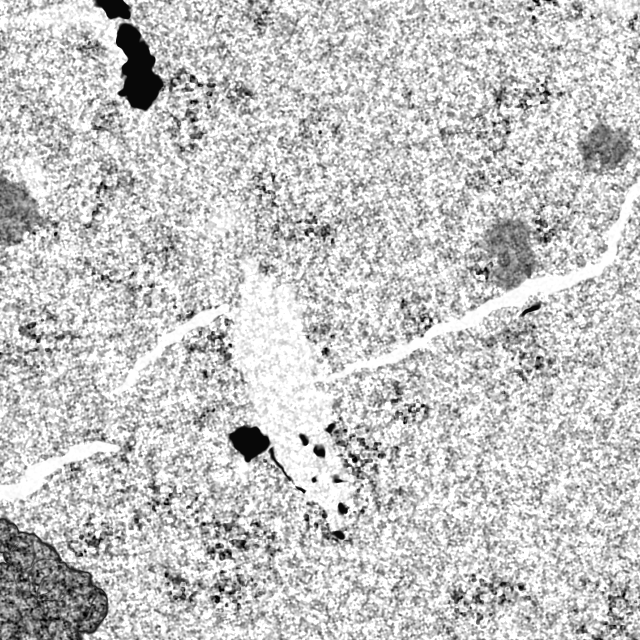
This texture is drawn by a three.js fragment shader. Its source:

```glsl
// Grey micrograph of a grainy mineral: pale speckled host with a bright ragged
// inclusion, branching veins, grey patches, smudges and black pits.
// Warped distance functions are layered over two rotated layers of value noise.
varying vec2 vUv;

const float HOST_TONE = 0.825;
const float BRIGHT_TONE = 0.97;
const float PATCH_TONE = 0.52;
const float SMUDGE_TONE = 0.36;
const float PIT_TONE = 0.03;
const float GRAIN_FREQ = 260.0;
const float GRAIN_GAIN = 0.52;
const float EDGE = 0.0025;
const float WARP = 0.034;
const float RAGGED = 0.016;
const int SMUDGES = 20;
const int PITS = 9;
const int LOBES = 6;

float hash(vec2 p) {
  return fract(sin(dot(p, vec2(127.1, 311.7))) * 43758.5453);
}
float noise(vec2 p) {
  vec2 i = floor(p), f = fract(p);
  f = f * f * (3.0 - 2.0 * f);
  return mix(mix(hash(i), hash(i + vec2(1.0, 0.0)), f.x),
             mix(hash(i + vec2(0.0, 1.0)), hash(i + 1.0), f.x), f.y);
}
float fbm(vec2 p) {
  float sum = 0.0, amp = 0.533;
  for (int i = 0; i < 4; i++) {
    sum += amp * noise(p);
    p = mat2(1.6, 1.2, -1.2, 1.6) * p + 7.3;
    amp *= 0.5;
  }
  return sum;
}
// Distance to a tapered stroke; each end holds a point and a radius
float strand(vec2 p, vec3 a, vec3 b) {
  vec2 d = b.xy - a.xy;
  float h = clamp(dot(p - a.xy, d) / dot(d, d), 0.0, 1.0);
  return length(p - a.xy - d * h) - mix(a.z, b.z, h);
}
// Rough distance to an ellipse (centre, radii) turned by an angle
float blob(vec2 p, vec4 e, float angle) {
  vec2 d = p - e.xy, axis = vec2(cos(angle), sin(angle));
  vec2 q = vec2(dot(d, axis), dot(d, vec2(-axis.y, axis.x)));
  return (length(q / e.zw) - 1.0) * min(e.z, e.w);
}
float fill(float d, float soft) {
  return 1.0 - smoothstep(-soft, soft, d);
}

void main() {
  vec2 uv = vUv;
  vec2 p = uv + WARP * (vec2(fbm(uv * 22.0), fbm(uv * 22.0 + 31.0)) - 0.5);
  vec2 r = p + RAGGED * (vec2(noise(uv * 75.0), noise(uv * 75.0 + 19.0)) - 0.5);

  // Sharpened grain and host
  vec2 g = mat2(0.86, 0.5, -0.5, 0.86) * uv * GRAIN_FREQ;
  vec2 g2 = mat2(0.4, -0.92, 0.92, 0.4) * uv * GRAIN_FREQ * 1.13;
  float grain = GRAIN_GAIN * (noise(g) + noise(g2 + 90.0) - 0.65 - 0.7 * noise(g * 0.4 + 50.0));
  float fleck = smoothstep(0.45, 0.75, noise(uv * 150.0 + 11.0));
  float tone = HOST_TONE + grain + 0.06 * (fbm(uv * 7.0) - 0.5);

  // Bright inclusion and veins
  vec3 top = vec3(0.415, 0.5, 0.052), waist = vec3(0.455, 0.35, 0.066), foot = vec3(0.505, 0.25, 0.034);
  float body = min(strand(r, vec3(0.385, 0.59, 0.01), top), strand(r, top, waist));
  body = min(body, min(strand(r, waist, foot), strand(r, foot, vec3(0.53, 0.18, 0.01))));
  body = min(body, blob(r, vec4(0.385, 0.275, 0.02, 0.017), 1.0));
  vec3 a = vec3(0.66, 0.465, 0.008), b = vec3(0.83, 0.55, 0.013), c = vec3(0.93, 0.575, 0.007);
  float vein = min(strand(p, vec3(0.5, 0.41, 0.004), a), strand(p, a, b));
  vein = min(vein, min(strand(p, b, c), strand(p, c, vec3(1.02, 0.74, 0.009))));
  a = vec3(0.29, 0.49, 0.007);
  b = vec3(0.08, 0.27, 0.011);
  vein = min(vein, min(strand(p, vec3(0.36, 0.525, 0.006), a), strand(p, a, vec3(0.18, 0.39, 0.007))));
  vein = min(vein, min(strand(p, vec3(0.17, 0.3, 0.007), b), strand(p, b, vec3(-0.02, 0.205, 0.009))));
  vein += 0.006 * (noise(uv * 60.0) - 0.5);

  // Sparse dark flecks, denser around the inclusion
  float rim = fill(min(body, vein + 0.02) - 0.02, 0.02);
  float cluster = smoothstep(0.58, 0.76, fbm(uv * 14.0 + 4.0) + 0.1 * rim);
  tone -= 0.5 * cluster * fleck;

  // Slanting smudges
  float smudge = min(blob(r, vec4(0.2, 0.31, 0.034, 0.018), 1.4), blob(r, vec4(0.27, 0.61, 0.024, 0.013), 1.0));
  smudge = min(smudge, blob(r, vec4(0.4, 0.98, 0.03, 0.02), 0.0));
  for (int i = 0; i < SMUDGES; i++) {
    vec2 k = vec2(float(i), 3.7);
    vec4 e = vec4(hash(k), hash(k + 17.0), 0.01 + 0.025 * hash(k + 29.0), 0.005 + 0.006 * hash(k + 41.0));
    smudge = min(smudge, blob(r, e, 0.4 + hash(k + 53.0)));
  }
  tone = mix(tone, SMUDGE_TONE + grain, fill(smudge, 0.009) * (0.3 + 0.6 * fleck));

  // Grey patches
  float patches = min(blob(r, vec4(0.94, 0.77, 0.046, 0.027), 0.4), blob(r, vec4(0.8, 0.6, 0.056, 0.035), 1.8));
  patches = min(patches, strand(r, vec3(-0.02, 0.67, 0.08), vec3(0.075, 0.655, 0.004)));
  patches += 0.04 * (fbm(uv * 30.0) - 0.5);
  tone = mix(tone, PATCH_TONE + 0.6 * grain - 0.2 * fleck * noise(uv * 40.0), fill(patches, 0.006));

  // Lobed mass with dark outlines
  float mass = blob(p, vec4(0.0, 0.0, 0.12, 0.12), 0.0), seam = 1.0;
  for (int i = 0; i < LOBES; i++) {
    float f = float(i), jitter = hash(vec2(f, 2.0));
    float lobe = length(p - vec2(0.005 + 0.025 * f, 0.165 - 0.023 * f)) - 0.024 - 0.022 * jitter;
    mass = min(mass, lobe);
    seam = min(seam, abs(lobe));
  }
  float inside = fill(mass, EDGE);
  tone = mix(tone, PATCH_TONE + 0.9 * grain - 0.2 * fleck, inside);
  float outline = max(fill(abs(mass) - 0.002, EDGE), inside * fill(seam - 0.001, EDGE) * noise(uv * 30.0));
  tone = mix(tone, 0.1, outline);

  // Pale halos and hairlines, then the bright layers
  float halo = min(blob(r, vec4(0.35, 0.65, 0.032, 0.018), 0.3), blob(r, vec4(0.055, 0.72, 0.035, 0.021), 1.9));
  halo = min(halo, min(blob(r, vec4(0.98, 1.0, 0.06, 0.024), 0.0), strand(r, vec3(0.165, 0.97, 0.016), vec3(0.19, 0.85, 0.005))));
  halo = min(halo, strand(r, vec3(0.0, 0.96, 0.006), vec3(0.17, 0.99, 0.02)));
  float hair = min(strand(p, vec3(0.34, 0.02, 0.002), vec3(0.64, 0.16, 0.002)), strand(p, vec3(0.48, 0.51, 0.002), vec3(0.63, 0.59, 0.001)));
  float pale = max(0.85 * fill(halo, 0.008), 0.6 * fill(hair, 0.003));
  tone = mix(tone, BRIGHT_TONE + 0.5 * grain, max(pale, fill(body, 0.005)));
  tone = mix(tone, 1.0 + 0.1 * grain, fill(vein, EDGE));

  // Black pits, small ones along the foot
  float pit = max(blob(r, vec4(0.205, 0.895, 0.068, 0.036), 1.75), 0.18 + 0.15 * (0.96 - r.y) - r.x);
  pit = min(pit, min(blob(r, vec4(0.178, 0.995, 0.027, 0.016), -0.4), blob(r, vec4(0.398, 0.312, 0.029, 0.021), 0.2)));
  pit = min(pit, min(strand(p, vec3(0.43, 0.3, 0.003), vec3(0.457, 0.25, 0.002)), blob(r, vec4(0.83, 0.518, 0.018, 0.007), 0.5)));
  for (int i = 0; i < PITS; i++) {
    vec2 k = vec2(float(i), 8.3);
    vec2 at = mix(vec2(0.49, 0.32), vec2(0.53, 0.18), float(i) / float(PITS)) + 0.07 * (vec2(hash(k), hash(k + 5.0)) - 0.5);
    pit = min(pit, blob(r, vec4(at, 0.005 + 0.007 * hash(k + 9.0), 0.005), 3.0 * hash(k + 13.0)));
  }
  tone = mix(tone, PIT_TONE, fill(pit, EDGE));
  gl_FragColor = vec4(vec3(clamp(tone, 0.0, 1.0)), 1.0);
}
```
